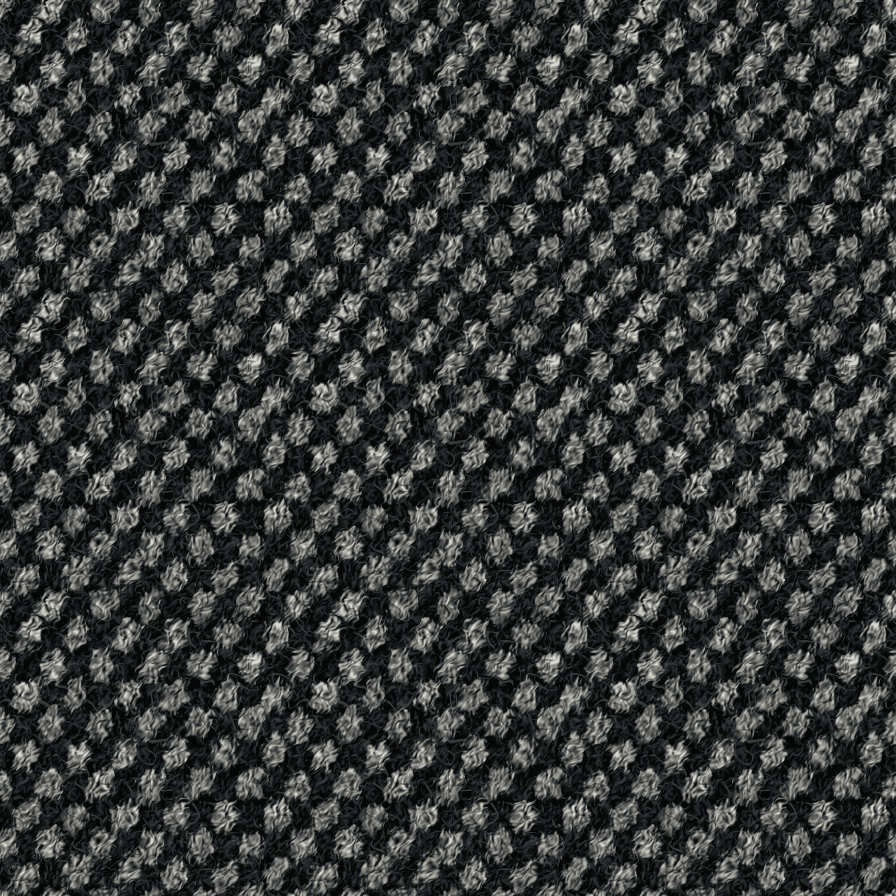
A Shadertoy shader for this texture:

```glsl
// Coarse two-tone wool weave: pale and charcoal tufts alternate on a checkerboard.
// Each tuft is a leaning, ragged blob shaded by stretched gradient noise; loose
// hairs lie on top. A 12 x 10 tuft block repeats three times across and down.

const float REPEATS = 3.0;
const vec2 BLOCK = vec2(12.0, 10.0);

vec2 hash2(vec2 p) {
    vec3 q = fract(p.xyx * vec3(0.1031, 0.1030, 0.0973));
    q += dot(q, q.yzx + 33.33);
    return fract((q.xx + q.yz) * q.zy);
}

float cornerSlope(vec2 cell, vec2 offset, float period) {
    float angle = 6.2832 * hash2(mod(cell, period)).x;
    return dot(vec2(cos(angle), sin(angle)), offset);
}

// Gradient noise that wraps after a whole number of cells
float noise(vec2 p, float period) {
    vec2 i = floor(p), f = fract(p);
    vec2 w = f * f * f * (f * (f * 6.0 - 15.0) + 10.0);
    vec2 e = vec2(1.0, 0.0);
    return mix(mix(cornerSlope(i, f, period), cornerSlope(i + e, f - e, period), w.x),
               mix(cornerSlope(i + e.yx, f - e.yx, period), cornerSlope(i + 1.0, f - 1.0, period), w.x), w.y);
}

// Brightness of one tuft; d is the offset from its grid point
float tuft(vec2 d, vec2 id, bool pale) {
    vec2 rnd = hash2(id + 3.0), size = hash2(id + 41.0);
    d -= (hash2(id + 17.0) - 0.5) * 0.22;
    float lean = 0.38 + 0.5 * (rnd.x - 0.5);
    vec2 q = vec2(d.x * cos(lean) - d.y * sin(lean), d.x * sin(lean) + d.y * cos(lean));

    // Twisted strands running along the tuft, crossed by finer ones
    vec2 seed = 90.0 * rnd + 20.0;
    float bend = noise(q * 1.9 + seed, 256.0);
    float strands = noise(vec2(q.x * 6.5 + 2.0 * bend, q.y * 2.0) + seed.yx, 256.0)
                  + 0.75 * noise(vec2(q.x * 9.0 - q.y * 4.0, q.y * 4.0 + q.x * 2.0) + seed, 256.0);

    // Squarish outline frayed by the strands, rounded shading
    vec2 s = abs(d - vec2(0.2 * d.y, 0.0)) / (vec2(0.56, 0.69) * (0.9 + 0.2 * size));
    float r = pow(pow(s.x, 2.5) + pow(s.y, 2.5), 0.4);
    float body = 1.0 - smoothstep(0.7, 1.14, r + 0.45 * bend - 0.32 * strands);
    float dome = 1.0 - 0.3 * r * r + 0.12 * q.y;
    float tone = 0.87 + 0.2 * rnd.y;
    float wool = pale ? 0.49 + 0.62 * strands : 0.075 + 0.26 * strands;
    return body * dome * tone * max(wool, 0.0);
}

// Long curly hairs of even width along the zero lines of warped noise
float hairs(vec2 uv, float cells, float shift) {
    vec2 p = uv * cells + shift;
    p += 0.7 * vec2(noise(p + 3.7, cells), noise(p + 7.2, cells));
    float n = noise(p, cells), h = 0.04;
    float slope = length(vec2(noise(p + vec2(h, 0.0), cells), noise(p + vec2(0.0, h), cells)) - n) / h;
    float away = abs(n) / max(slope, 0.35) / cells;
    return (1.0 - smoothstep(0.0012, 0.0075, away)) * smoothstep(-0.3, 0.25, noise(p * 2.0 + 5.3, cells * 2.0));
}

void mainImage(out vec4 fragColor, in vec2 fragCoord) {
    vec2 uv = fragCoord / iResolution.xy * REPEATS;
    vec2 g = uv * BLOCK - vec2(0.06, 0.7);
    g += 0.12 * vec2(noise(uv * 30.0, 30.0), noise(uv * 30.0 + 9.5, 30.0));
    vec2 nearest = floor(g + 0.5);

    // Brightest of the surrounding tufts
    float value = 0.025;
    for (int y = -1; y <= 1; y++)
    for (int x = -1; x <= 1; x++) {
        vec2 cell = nearest + vec2(x, y);
        bool pale = mod(cell.x + cell.y, 2.0) > 0.5;
        value = max(value, tuft((g - cell) * vec2(1.0, 1.2), mod(cell, BLOCK), pale));
    }

    // Loose hairs: dark ones across the tufts, grey ones over everything
    value *= 1.0 - 0.4 * hairs(uv, 17.0, 6.6);
    value = max(value, 0.23 * hairs(uv, 14.0, 0.0));
    value = max(value, 0.17 * hairs(uv, 23.0, 11.4));
    value = min(value, 0.84);

    // Cool shadows, slightly warm highlights
    vec3 tint = mix(vec3(0.9, 1.02, 1.08), vec3(1.0, 1.01, 0.965), smoothstep(0.05, 0.4, value));
    fragColor = vec4(value * tint, 1.0);
}
```
